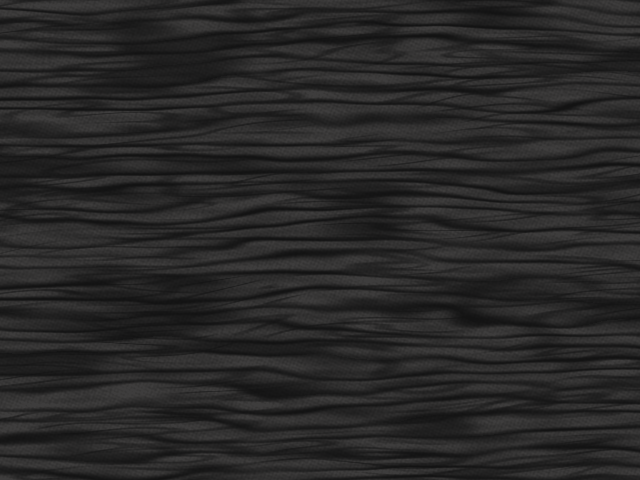
A WebGL 1 fragment shader for this texture:

```glsl
precision highp float;
// Dark crinkle-pleated fabric with fine, merging horizontal folds and a small weave.

uniform vec2 u_resolution;

#define FOLD_COUNT 31.0
#define SWAY 1.5
#define PINCH 0.95
#define CREASE_DEPTH 0.8
#define SHADOW_FOLD 0.42
#define WRINKLE_DEPTH 0.5
#define SHEEN 0.3
#define WEAVE_COUNT 92.0
#define WEAVE_CONTRAST 0.07
#define GRAIN_CONTRAST 0.17
#define SHADOW_COLOR vec3(0.074, 0.074, 0.075)
#define CLOTH_COLOR vec3(0.222, 0.218, 0.217)

const float TAU = 6.2831853;

// Random unit direction for a lattice point
vec2 latticeGradient(vec2 cell) {
  float angle = TAU * fract(sin(dot(cell, vec2(127.1, 311.7))) * 43758.55);
  return vec2(cos(angle), sin(angle));
}

// Gradient noise, roughly -0.7 to 0.7
float gradientNoise(vec2 p) {
  vec2 cell = floor(p);
  vec2 f = p - cell;
  vec2 blend = f * f * f * (f * (f * 6.0 - 15.0) + 10.0);
  vec2 right = vec2(1.0, 0.0);
  vec2 up = vec2(0.0, 1.0);
  float a = dot(latticeGradient(cell), f);
  float b = dot(latticeGradient(cell + right), f - right);
  float c = dot(latticeGradient(cell + up), f - up);
  float d = dot(latticeGradient(cell + 1.0), f - 1.0);
  return mix(mix(a, b, blend.x), mix(c, d, blend.x), blend.y);
}

// Fold coordinate: whole part names the fold, fraction runs across it
float foldPhase(vec2 p) {
  float sway = gradientNoise(p * vec2(1.5, 3.6) + 4.3);
  float pinch = gradientNoise(p * vec2(2.9, 18.0) + 17.7);
  float ripple = gradientNoise(p * vec2(8.0, 34.0) + 31.1);
  return p.y * FOLD_COUNT + SWAY * sway + PINCH * pinch + 0.28 * ripple;
}

// Rounded cloth between two creases
float foldProfile(float across) {
  return smoothstep(0.0, 0.36, across) * (1.0 - smoothstep(0.76, 1.0, across));
}

// Thin secondary creases along the zero lines of stretched noise
float wrinkles(vec2 p, vec2 stretch, float lean) {
  float slant = p.y + lean * p.x + 0.04 * gradientNoise(p * vec2(2.5, 4.0) + 8.2);
  float field = gradientNoise(vec2(p.x, slant) * stretch + 53.4);
  float presence = smoothstep(-0.15, 0.2, gradientNoise(p * vec2(3.0, 14.0) + stretch));
  return presence * (1.0 - smoothstep(0.02, 0.16, abs(field)));
}

// Small diamond weave
float weave(vec2 p) {
  vec2 threads = p * WEAVE_COUNT * TAU;
  return sin(threads.x + 0.4 * threads.y) * sin(threads.y - 0.4 * threads.x);
}

void main() {
  vec2 p = gl_FragCoord.xy / u_resolution.y;

  // Folds and their creases, some fading out along their length
  float phase = foldPhase(p);
  float foldId = floor(phase);
  float fade = gradientNoise(p * vec2(3.2, 15.0) + 23.6);
  float depth = clamp(CREASE_DEPTH + 0.6 * fade, 0.3, 1.0);
  float light = 1.0 - depth * (1.0 - foldProfile(phase - foldId));

  // Ragged stretches of folds lying in shadow
  float foldTone = gradientNoise(vec2(p.x * 3.0, foldId * 0.61) + 11.5);
  float bandTone = gradientNoise(p * vec2(0.8, 9.0) + 43.2);
  float raggedTone = gradientNoise(p * vec2(6.0, 38.0) + 63.8);
  float tone = foldTone + 0.45 * bandTone + 0.35 * raggedTone;
  light *= mix(SHADOW_FOLD, 0.92, smoothstep(-0.5, -0.1, tone)) + 0.16 * tone;

  // Wrinkles and silky streaks
  light *= 1.0 - WRINKLE_DEPTH * wrinkles(p, vec2(3.2, 36.0), -0.03);
  light *= 1.0 - WRINKLE_DEPTH * wrinkles(p, vec2(4.5, 52.0), -0.08);
  light += SHEEN * gradientNoise(p * vec2(8.0, 72.0) + 91.3) * (0.3 + light);

  // Woven surface
  float grain = gradientNoise(p * vec2(150.0, 170.0));
  light += (WEAVE_CONTRAST * weave(p) + GRAIN_CONTRAST * grain) * (0.3 + light);

  gl_FragColor = vec4(mix(SHADOW_COLOR, CLOTH_COLOR, clamp(light, 0.0, 1.15)), 1.0);
}
```
